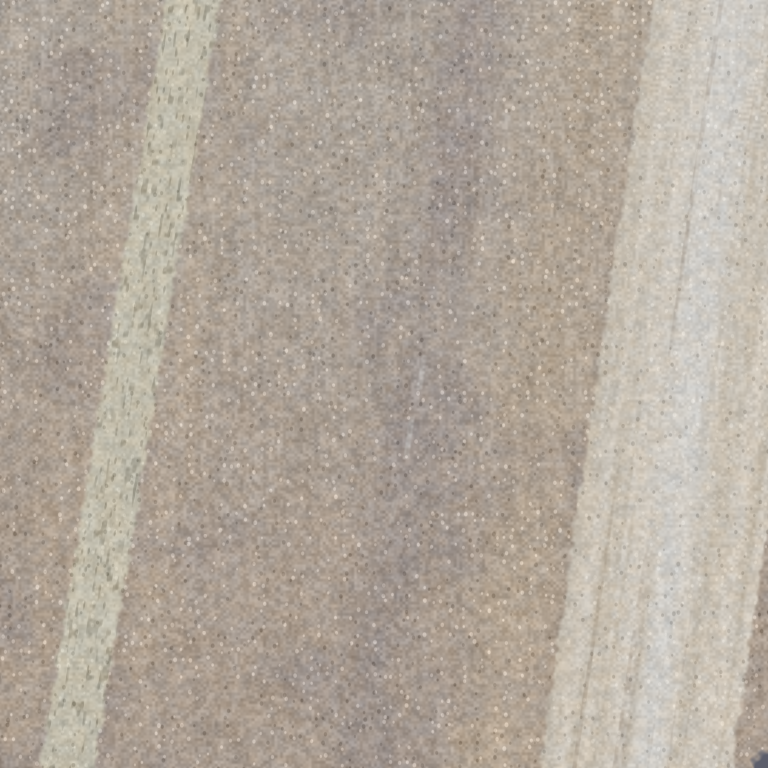
A Shadertoy shader for this texture:

```glsl
// Aerial view of a dry, grainy field crossed by two pale, slanted mown strips.
#define SLANT 0.148
#define GRAIN_CELLS 270.0
#define GRAIN_CONTRAST 0.115
#define CLUMP_CONTRAST 0.075
#define PATCH_CONTRAST 0.05
#define FLECK_CELLS 95.0
#define FLECK_SHARE 0.22
#define FURROW_DEPTH 0.11
#define EDGE_SOFTNESS 0.0035
#define EDGE_WOBBLE 0.007

const vec3 SOIL_BROWN = vec3(0.665, 0.612, 0.562);
const vec3 SOIL_GREY  = vec3(0.675, 0.640, 0.600);
const vec3 TRACK_GREY = vec3(0.605, 0.567, 0.550);
const vec3 WARM_TAN   = vec3(0.715, 0.655, 0.580);
const vec3 STRAW      = vec3(0.770, 0.752, 0.685);
const vec3 STUBBLE    = vec3(0.785, 0.755, 0.708);
const vec3 CHALK      = vec3(0.815, 0.808, 0.792);
const vec3 SHADOW     = vec3(0.360, 0.370, 0.420);

float hash(vec2 p) {
    return fract(sin(dot(p, vec2(127.1, 311.7))) * 43758.5453);
}

float noise(vec2 p) {
    vec2 i = floor(p), f = fract(p);
    f = f * f * (3.0 - 2.0 * f);
    return mix(mix(hash(i), hash(i + vec2(1, 0)), f.x),
               mix(hash(i + vec2(0, 1)), hash(i + vec2(1, 1)), f.x), f.y);
}

float fbm(vec2 p) {
    float sum = 0.0, weight = 0.5;
    for (int i = 0; i < 4; i++) {
        sum += weight * noise(p);
        p = p * 2.03 + 17.3;
        weight *= 0.5;
    }
    return sum / 0.9375;
}

// Soft-edged band between two positions
float band(float x, float left, float right, float soft) {
    return smoothstep(left - soft, left + soft, x)
         * (1.0 - smoothstep(right - soft, right + soft, x));
}

float bump(float x, float center, float width) {
    float d = (x - center) / width;
    return exp(-d * d);
}

// One small jittered speck per grid cell, present in a share of the cells
float flecks(vec2 p, float share, float seed) {
    vec2 cell = floor(p);
    vec2 center = 0.25 + 0.5 * vec2(hash(cell + seed), hash(cell + seed + 5.7));
    float radius = mix(0.12, 0.24, hash(cell + seed + 9.1));
    float d = length((fract(p) - center) * vec2(1.0, 0.8));
    float present = step(hash(cell + seed + 3.3), share);
    return present * (1.0 - smoothstep(radius - 0.09, radius + 0.09, d));
}

void mainImage(out vec4 fragColor, in vec2 fragCoord) {
    vec2 uv = fragCoord / iResolution.xy;
    float across = uv.x - SLANT * uv.y;
    vec2 lane = vec2(across, uv.y);

    // Broad soil tones, wheel track and warm margins
    float patches = fbm(uv * 7.0 + 3.0);
    vec3 color = mix(SOIL_BROWN, SOIL_GREY, smoothstep(0.1, 1.0, uv.y + 0.5 * (patches - 0.5)));
    float warm = bump(across, 0.64, 0.075) + 0.6 * bump(across, 0.165, 0.03)
               + 0.5 * bump(across, 0.03, 0.05);
    color = mix(color, WARM_TAN, warm * (0.35 + 0.6 * fbm(uv * 9.0 + 31.0)));
    float trackNoise = fbm(lane * vec2(45.0, 7.0));
    color = mix(color, TRACK_GREY, bump(across, 0.472, 0.045) * (0.2 + 0.9 * trackNoise));
    float bruise = smoothstep(0.5, 0.75, fbm(uv * 10.0 + 71.0));
    color = mix(color, TRACK_GREY, 0.6 * bruise * (1.0 - 0.6 * warm));
    color += PATCH_CONTRAST * (fbm(uv * 26.0) - 0.5);
    color += 0.03 * (noise(lane * vec2(70.0, 3.0)) - 0.5);

    // Pale scrapes along the wheel track
    for (int i = 0; i < 4; i++) {
        float k = float(i);
        vec2 scrape = vec2(0.469 + 0.006 * sin(k * 2.4), 0.43 + 0.085 * k * (1.0 - 0.8 * step(1.5, k)) - 0.13 * step(1.5, k));
        vec2 d = abs(lane - scrape) - vec2(0.0015, 0.026 - 0.006 * k);
        float mark = 1.0 - smoothstep(0.0, 0.004, length(max(d, 0.0)));
        color = mix(color, CHALK, mark * (0.55 - 0.13 * k) * (0.4 + 0.6 * noise(uv * 150.0)));
    }

    // Strip masks with ragged edges
    float ragged = across + EDGE_WOBBLE * (noise(uv * 110.0) - 0.5);
    float narrowPos = ragged - 0.016 * uv.y;
    float narrow = band(narrowPos, 0.052, 0.123, EDGE_SOFTNESS * 1.3);
    float wide = band(ragged, 0.702, 0.953, EDGE_SOFTNESS);

    // Wide strip: lengthwise tan and chalk stripes with broken furrows
    float stripes = noise(lane * vec2(75.0, 1.6)) * 0.6 + noise(lane * vec2(170.0, 4.0)) * 0.4;
    vec3 wideColor = mix(STUBBLE - vec3(0.025, 0.03, 0.042), STUBBLE + 0.025, smoothstep(0.2, 0.75, stripes));
    float chalky = bump(across, 0.842 - 0.03 * uv.y, 0.026) + 0.5 * uv.y * bump(across, 0.79, 0.1);
    wideColor = mix(wideColor, CHALK, clamp(chalky, 0.0, 1.0) * 0.8);
    float furrow = smoothstep(0.62, 0.9, noise(lane * vec2(115.0, 1.2) + 8.0));
    wideColor -= FURROW_DEPTH * furrow * noise(lane * vec2(240.0, 75.0)) * vec3(0.9, 1.0, 1.05);

    // Narrow strip: straw with short dark stems
    vec3 strawColor = STRAW + 0.035 * (noise(lane * vec2(90.0, 5.0)) - 0.5);
    float stems = smoothstep(0.6, 0.95, noise(lane * vec2(230.0, 85.0) + 40.0));
    strawColor -= 0.13 * stems;

    color = mix(color, strawColor, narrow * 0.95);
    color = mix(color, wideColor, wide);

    // Fine grain, clumps, slight tint variation and specks
    float pale = max(narrow, wide);
    float grain = noise(uv * GRAIN_CELLS) - 0.5;
    float clumps = noise(uv * GRAIN_CELLS * 0.46 + 50.0) - 0.5;
    color += (GRAIN_CONTRAST * grain + CLUMP_CONTRAST * clumps) * mix(1.0, 0.75, pale);
    color += vec3(0.5, 0.0, -0.6) * 0.045 * (noise(uv * 85.0 + 90.0) - 0.5);
    color += 0.13 * flecks(uv * FLECK_CELLS, FLECK_SHARE, 1.0) * mix(1.0, 0.4, pale);
    color -= 0.10 * flecks(uv * FLECK_CELLS + 0.4, FLECK_SHARE * 0.7, 23.0);

    // Dark corner at the lower right
    float corner = length((uv - vec2(1.0, 0.0)) * vec2(1.0, 0.8)) + 0.012 * (noise(uv * 90.0) - 0.5);
    color = mix(color, SHADOW, 1.0 - smoothstep(0.014, 0.022, corner));

    fragColor = vec4(clamp(color, 0.0, 1.0), 1.0);
}
```
